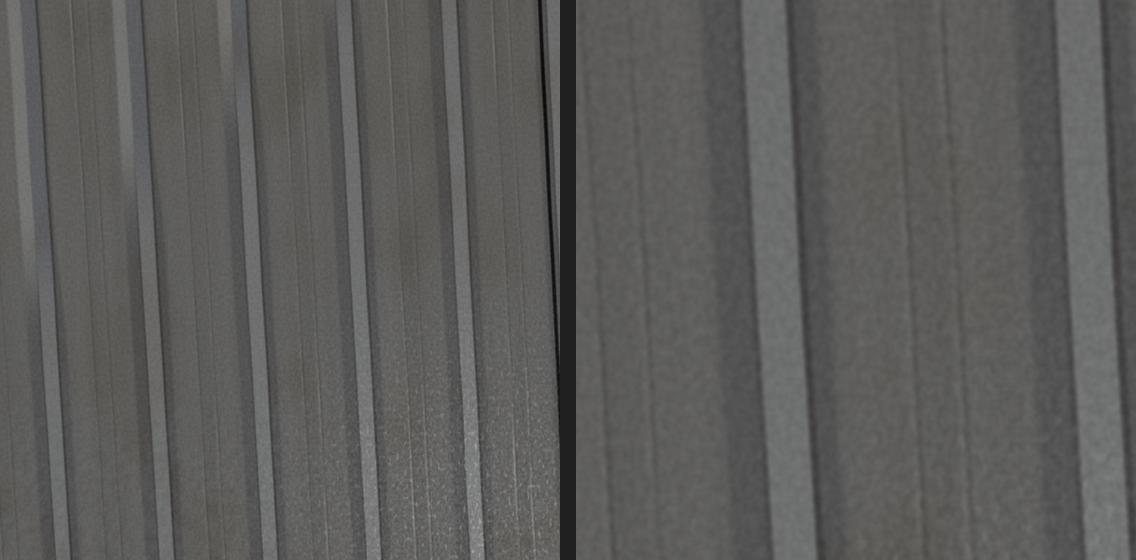
Left: the whole. Right: its middle third, enlarged.
Give the GLSL for this texture, as a Shadertoy shader.

```glsl
// Grey ribbed sheet-metal cladding: leaning ribs, fine grooves, a panel seam and worn paint.

// Rib layout, as fractions of the canvas
const float FIRST_RIB_BOTTOM = 0.113;
const float FIRST_RIB_TOP    = 0.049;
const float PITCH_BOTTOM     = 0.185;
const float PITCH_TOP        = 0.188;

// Rib profile, as fractions of one pitch
const float RIB_HALF    = 0.070;
const float SLOPE_LEFT  = -0.200;
const float SHADE_RIGHT = 0.165;
const float GROOVE_A    = 0.405;
const float GROOVE_B    = 0.555;
const float GROOVE_HALF = 0.009;
const float SEAM        = 4.865;
const float SEAM_HALF   = 0.017;
const float SOFTNESS    = 0.012;

// Paint
const vec3 PANEL     = vec3(0.372, 0.370, 0.362);
const vec3 RIB       = vec3(0.425, 0.428, 0.430);
const vec3 RIB_COOL  = vec3(0.365, 0.370, 0.385);
const vec3 LIT_SLOPE = vec3(0.460, 0.462, 0.460);
const vec3 SHADE     = vec3(0.318, 0.318, 0.322);
const vec3 DARK      = vec3(0.240, 0.235, 0.232);
const vec3 SEAM_INK  = vec3(0.070, 0.068, 0.070);
const vec3 GRIME     = vec3(-0.022, -0.030, -0.042);
const float GRAIN    = 0.050;

vec2 hashGradient(vec2 cell) {
    vec3 p = fract(cell.xyx * vec3(0.1031, 0.1030, 0.0973));
    p += dot(p, p.yzx + 33.33);
    float angle = 6.2832 * fract((p.x + p.y) * p.z);
    return vec2(cos(angle), sin(angle));
}

// Gradient noise, about -0.7 to 0.7
float noise(vec2 p) {
    vec2 i = floor(p), f = fract(p);
    vec2 w = f * f * f * (f * (f * 6.0 - 15.0) + 10.0);
    float a = dot(hashGradient(i), f);
    float b = dot(hashGradient(i + vec2(1, 0)), f - vec2(1, 0));
    float c = dot(hashGradient(i + vec2(0, 1)), f - vec2(0, 1));
    float d = dot(hashGradient(i + vec2(1, 1)), f - vec2(1, 1));
    return mix(mix(a, b, w.x), mix(c, d, w.x), w.y);
}

float fbm(vec2 p) {
    float sum = 0.0, gain = 0.6;
    for (int i = 0; i < 4; i++) {
        sum += gain * noise(p);
        p = mat2(1.6, 1.2, -1.2, 1.6) * p + 7.3;
        gain *= 0.5;
    }
    return sum;
}

// Soft-edged coverage of the interval from lo to hi
float band(float x, float lo, float hi, float soft) {
    return smoothstep(lo - soft, lo + soft, x) * (1.0 - smoothstep(hi - soft, hi + soft, x));
}

void mainImage(out vec4 fragColor, in vec2 fragCoord) {
    vec2 uv = fragCoord / iResolution.xy;
    float pitch = mix(PITCH_BOTTOM, PITCH_TOP, uv.y);
    float across = (uv.x - mix(FIRST_RIB_BOTTOM, FIRST_RIB_TOP, uv.y)) / pitch;
    across += 0.008 * noise(vec2(across * 2.0, uv.y * 5.0));
    float rib = floor(across + 0.3);
    float x = across - rib;
    float soft = max(SOFTNESS, 0.8 / (iResolution.x * pitch));

    // Light falls on the upper left slopes and glances off the lower right
    float upperLeft = smoothstep(-0.12, 0.12, uv.y - 0.50 - 0.17 * rib);
    float glare = exp(-dot((uv - vec2(0.88, 0.08)) * vec2(2.8, 3.2),
                           (uv - vec2(0.88, 0.08)) * vec2(2.8, 3.2)));

    // Flat panel with gentle vertical streaks
    vec3 color = PANEL + 0.018 * noise(vec2(across * 9.0, uv.y * 1.5));
    color -= 0.012 * band(x, 0.43, 0.54, 0.03);

    // Rib: left slope, right shade, raised face, sharp edge
    color = mix(color, mix(SHADE, LIT_SLOPE, upperLeft),
                0.9 * band(x, SLOPE_LEFT, -RIB_HALF, soft * 1.6));
    float shadeEnd = mix(SHADE_RIGHT, 0.11, upperLeft);
    color = mix(color, SHADE - 0.012, 0.8 * band(x, RIB_HALF, shadeEnd, soft * 1.8));
    color = mix(color, mix(RIB, RIB_COOL, upperLeft) + 0.05 * glare,
                band(x, -RIB_HALF, RIB_HALF, soft));
    color = mix(color, DARK, 0.5 * (1.0 - upperLeft) * band(x, -0.088, -0.070, soft));
    color = mix(color, DARK, 0.85 * band(x, 0.072, 0.094, soft));

    // Pairs of fine grooves, each a dark line beside a worn bright lip
    for (int i = 0; i < 2; i++) {
        float groove = i == 0 ? GROOVE_A : GROOVE_B;
        float wear = 0.5 + noise(vec2(rib * 5.7 + groove * 31.0, uv.y * 7.0));
        float shine = smoothstep(0.5, 1.0, uv.y) * (i == 0 ? 0.09 : 0.03) + 0.13 * glare;
        float lip = band(x, groove - GROOVE_HALF, groove + GROOVE_HALF, soft);
        float cut = band(x, groove + GROOVE_HALF, groove + 3.0 * GROOVE_HALF, soft);
        color += lip * wear * (0.018 + shine) - cut * (0.025 + 0.025 * wear);
    }

    // Seam between sheets
    float seamDistance = abs(across - SEAM);
    color = mix(color, SHADE, 0.6 * (1.0 - smoothstep(0.02, 0.06, seamDistance)));
    color = mix(color, SEAM_INK, 1.0 - smoothstep(SEAM_HALF - soft, SEAM_HALF + soft, seamDistance));

    // Brownish grime above, slanted scuffs below
    float grime = smoothstep(-0.05, 0.4, fbm(uv * vec2(6.0, 4.0) + 3.0));
    color += GRIME * (grime * 0.8 + 0.25 * smoothstep(0.4, 1.0, uv.y));
    float scuff = noise(mat2(0.8, 0.6, -0.6, 0.8) * uv * vec2(75.0, 45.0));
    color += 0.028 * scuff * smoothstep(0.45, 0.1, uv.y);

    // Paint grain and sparkle within the glare
    float grain = noise(uv * vec2(190.0, 150.0)) + 0.6 * noise(uv * 310.0 + 17.0);
    float sparkle = smoothstep(0.15, 0.6, noise(uv * vec2(150.0, 95.0) + 41.0));
    color += GRAIN * grain * (0.6 + 0.9 * glare) + glare * (0.025 + 0.13 * sparkle);

    fragColor = vec4(clamp(color, 0.0, 1.0), 1.0);
}
```
